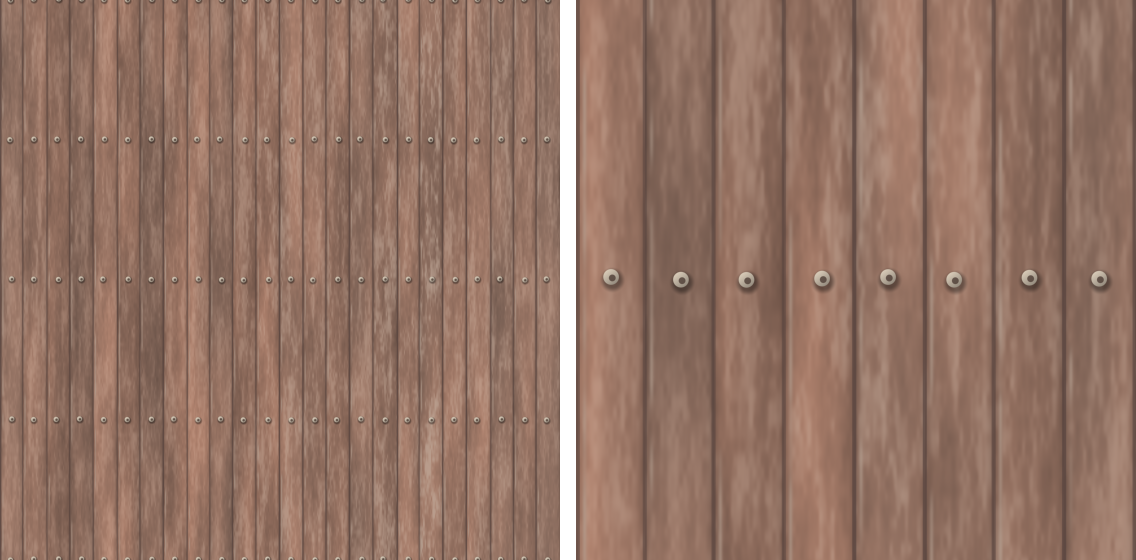
Left, the full canvas; right, a detail of the centre.
Reproduce this texture procedurally as a WebGL 1 fragment shader.

```glsl
precision highp float;

uniform vec2 u_resolution;

const float PLANKS = 24.0;
const float SCREW_ROWS = 4.0;
const float SEAM_HALF_WIDTH = 0.0012;
const float SCREW_RADIUS = 0.0053;

const vec3 BROWN = vec3(0.545, 0.425, 0.370);
const vec3 RUSSET = vec3(0.625, 0.462, 0.390);
const vec3 WEATHERED = vec3(0.735, 0.650, 0.590);
const vec3 SEAM = vec3(0.350, 0.270, 0.250);
const vec3 STEEL = vec3(0.790, 0.740, 0.670);
const vec3 SOCKET = vec3(0.300, 0.235, 0.205);

float hash(vec2 p) {
  vec3 q = fract(p.xyx * vec3(0.1031, 0.1030, 0.0973));
  q += dot(q, q.yzx + 33.33);
  return fract((q.x + q.y) * q.z);
}

// Value noise that wraps after the given number of cells
float noise(vec2 p, vec2 period) {
  vec2 cell = floor(p);
  vec2 f = fract(p);
  f = f * f * (3.0 - 2.0 * f);
  vec2 a = mod(cell, period);
  vec2 b = mod(cell + 1.0, period);
  float low = mix(hash(a), hash(vec2(b.x, a.y)), f.x);
  float high = mix(hash(vec2(a.x, b.y)), hash(b), f.x);
  return mix(low, high, f.y);
}

float wrappedNoise(vec2 uv, vec2 cells) {
  return noise(uv * cells, cells);
}

float disc(vec2 p, float radius, float soft) {
  return 1.0 - smoothstep(radius - soft, radius + soft, length(p));
}

// Seam positions wander slightly around the even spacing
float seamPosition(float index) {
  return index + 0.07 * (hash(vec2(mod(index, PLANKS), 71.0)) - 0.5);
}

vec3 plankColor(vec2 uv, float plank) {
  // Shift the grain so that it breaks at each seam
  vec2 p = uv + vec2(0.0, hash(vec2(plank, 5.0)));
  float blotch = wrappedNoise(p, vec2(36.0, 5.0));
  float stain = wrappedNoise(p, vec2(72.0, 17.0));
  float streak = wrappedNoise(p, vec2(168.0, 14.0));
  float grain = wrappedNoise(p, vec2(288.0, 52.0));
  float fiber = wrappedNoise(p, vec2(432.0, 130.0));

  float warmth = hash(vec2(plank, 13.0));
  vec3 color = mix(BROWN, RUSSET, clamp(warmth * 0.9 + (blotch - 0.5) * 0.6, 0.0, 1.0));
  float tone = 0.08 * (hash(vec2(plank, 29.0)) - 0.5);
  tone += 0.13 * (blotch - 0.5) + 0.07 * (stain - 0.5);
  tone += 0.09 * (streak - 0.5) + 0.06 * (grain - 0.5) + 0.05 * (fiber - 0.5);
  color *= 1.0 + tone * 1.3;

  // Pale wear gathers on the right half of the wall
  float region = 0.5 - 0.5 * cos(6.2832 * (uv.x - 0.2));
  float wear = mix(0.3, 0.75, region) * mix(0.45, 1.0, hash(vec2(plank, 43.0)));
  float flecks = 0.3 * streak + 0.3 * grain + 0.2 * fiber + 0.35 * stain;
  color = mix(color, WEATHERED, wear * smoothstep(0.48, 0.92, flecks));
  return mix(color, WEATHERED, 0.14 * region * (1.0 - warmth));
}

// Dark gap with a soft shadow and a worn edge on its right
vec3 addSeam(vec3 color, float d, float seam, float y, float px) {
  float chips = wrappedNoise(vec2(seam / PLANKS, y), vec2(PLANKS, 36.0));
  float edge = exp(-pow((d - 0.0040) / 0.0013, 2.0));
  color = mix(color, WEATHERED, edge * smoothstep(0.25, 0.9, chips) * 0.6);
  color *= 1.0 - 0.20 * exp(-abs(d) / 0.0028);
  float gap = 1.0 - smoothstep(SEAM_HALF_WIDTH - px, SEAM_HALF_WIDTH + px, abs(d));
  float depth = mix(0.5, 0.85, hash(vec2(seam, 83.0)));
  return mix(color, SEAM, gap * depth);
}

vec3 addScrew(vec3 color, vec2 p, float px) {
  color *= 1.0 - 0.38 * disc(p - vec2(0.0008, -0.0018), SCREW_RADIUS * 1.15, 0.002);
  float light = 0.5 + 0.5 * dot(p, vec2(-0.6, 0.8)) / SCREW_RADIUS;
  vec3 head = STEEL * mix(0.72, 1.1, clamp(light, 0.0, 1.0));
  color = mix(color, head, disc(p, SCREW_RADIUS * 0.88, px));
  return mix(color, SOCKET, 0.8 * disc(p - vec2(0.0007, -0.0006), SCREW_RADIUS * 0.38, px));
}

void main() {
  vec2 uv = gl_FragCoord.xy / u_resolution;
  float px = 0.75 / min(u_resolution.x, u_resolution.y);

  // Nearest seam and the plank on this side of it
  float x = uv.x * PLANKS;
  float seam = floor(x + 0.5);
  float offset = x - seamPosition(seam);
  float plank = mod(seam - 1.0 + step(0.0, offset), PLANKS);
  vec3 color = plankColor(uv, plank);
  color = addSeam(color, offset / PLANKS, mod(seam, PLANKS), uv.y, px);

  // One screw per plank in each row, placed by hand
  float row = floor(uv.y * SCREW_ROWS + 0.5);
  vec2 id = vec2(plank, mod(row, SCREW_ROWS));
  vec2 jitter = vec2(hash(id + 101.0), hash(id + 157.0)) - 0.5;
  float column = floor(x);
  vec2 center = vec2((column + 0.46) / PLANKS, row / SCREW_ROWS + 0.001);
  color = addScrew(color, uv - center - jitter * vec2(0.005, 0.002), px);

  gl_FragColor = vec4(color, 1.0);
}
```
